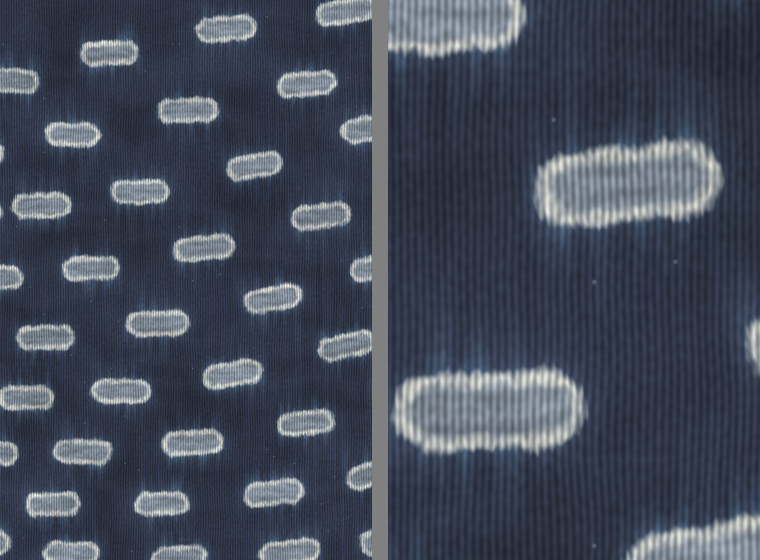
Left: the whole. Right: its middle third, enlarged.
This pattern is drawn by a Shadertoy shader. Its source:

```glsl
// Indigo resist-dyed cotton: nine slanting rows of tied, pale oval marks on dark cloth.
// Each mark is a noisy capsule distance with a bright rim, a grey core and dye bleed
// drawn out along the vertical ribs; gradient noise adds weave, folds and wear.

// Lengths are fractions of the canvas width; y runs down from the top edge.
const vec3 INDIGO_DARK = vec3(0.155, 0.168, 0.220);
const vec3 INDIGO_MID  = vec3(0.220, 0.245, 0.330);
const vec3 BLEED_BLUE  = vec3(0.280, 0.370, 0.470);
const vec3 CORE_GREY   = vec3(0.480, 0.520, 0.565);
const vec3 RIM_CREAM   = vec3(0.765, 0.770, 0.745);

const int   ROWS = 9;
const int   REACH = 3;               // marks tried on each side of a row's anchor
const float HALF_LENGTH = 0.046;     // straight part of a mark
const float RADIUS = 0.032;
const float RIM_WIDTH = 0.017;
const float RAGGED = 0.007;          // edge irregularity
const float RIBS = 150.0;            // vertical ribs across the cloth
const float RIB_DEPTH = 0.15;
const float FOLD_DEPTH = 0.16;

// Hand-tied rows start at uneven places: anchor x of each row.
const float ROW_ANCHOR[ROWS] = float[ROWS](
    0.608, 0.506, 0.684, 0.549, 0.424, 0.625, 0.518, 0.435, 0.482);

float hash(vec2 p) {
    vec3 q = fract(vec3(p.xyx) * 0.1031);
    q += dot(q, q.yzx + 33.33);
    return fract((q.x + q.y) * q.z);
}

vec2 gradientAt(vec2 cell) {
    float angle = 6.2832 * hash(cell);
    return vec2(cos(angle), sin(angle));
}

// Gradient noise, roughly -0.7 to 0.7.
float noise(vec2 p) {
    vec2 i = floor(p), f = p - i;
    vec2 u = f * f * f * (f * (f * 6.0 - 15.0) + 10.0);
    vec2 e = vec2(1.0, 0.0);
    float a = dot(gradientAt(i), f);
    float b = dot(gradientAt(i + e.xy), f - e.xy);
    float c = dot(gradientAt(i + e.yx), f - e.yx);
    float d = dot(gradientAt(i + e.xx), f - e.xx);
    return mix(mix(a, b, u.x), mix(c, d, u.x), u.y);
}

// Centre of mark k in a row; spacing tightens outwards and rows flatten downwards.
vec2 markCentre(int row, int k) {
    float r = float(row), n = float(k);
    float x = ROW_ANCHOR[row] + n * (0.3235 - 0.003 * r) + n * n * (0.0039 - 0.0059 * n);
    float across = x - 0.5;
    float slope = 0.2 + 0.02 * r - 0.0055 * r * r;
    float bend = mix(-0.1, 0.153, min(r * 0.5, 1.0));
    float y = 0.098 + r * (0.204 - 0.0036 * r) - across * (slope + bend * across);
    return vec2(x, y);
}

float capsule(vec2 p, float halfLength, float radius) {
    return length(vec2(max(abs(p.x) - halfLength, 0.0), p.y)) - radius;
}

// Returns core coverage, rim strength and dye bleed of one mark.
vec3 tiedMark(vec2 offset, vec2 centre, vec2 id) {
    float tilt = 0.09 + 0.25 * (centre.x - 0.5) + 0.14 * (hash(id + 7.0) - 0.5);
    float c = cos(tilt), s = sin(tilt);
    vec2 q = vec2(c * offset.x - s * offset.y, s * offset.x + c * offset.y);
    float size = mix(0.9, 1.1, hash(id + 19.0));
    vec2 seed = 31.7 * id;

    float d = capsule(q, HALF_LENGTH * size, RADIUS * mix(1.0, size, 0.5));
    float lumps = noise(q * 32.0 + seed);
    float fringe = noise(q * vec2(210.0, 70.0) + seed);
    float edge = d + RAGGED * (lumps + 0.75 * fringe);
    float cover = smoothstep(0.006, -0.006, edge);
    float inner = d + RAGGED * (0.9 * noise(q * 48.0 - seed) + 0.6 * fringe);
    float rim = cover * smoothstep(-RIM_WIDTH, -0.3 * RIM_WIDTH, inner);
    rim *= 0.85 + 0.5 * noise(q * 60.0 + seed.yx);

    // Streaks wick mainly along the ribs, so distance shrinks vertically.
    float spread = capsule(q * vec2(1.0, 0.55), HALF_LENGTH * size, RADIUS * 0.55);
    float streak = noise(vec2(offset.x * 65.0, offset.y * 9.0) + seed.yx);
    float bleed = exp(-max(spread, 0.0) * 60.0) * smoothstep(-0.25, 0.55, streak);
    bleed += 0.55 * exp(-max(d, 0.0) * 90.0);
    return vec3(cover, rim, min(bleed, 1.0));
}

void mainImage(out vec4 fragColor, in vec2 fragCoord) {
    vec2 p = vec2(fragCoord.x, iResolution.y - fragCoord.y) / iResolution.x;

    // Gather the marks near this point.
    vec3 mark = vec3(0.0);
    for (int row = 0; row < ROWS; row++) {
        for (int k = -REACH; k <= REACH; k++) {
            vec2 centre = markCentre(row, k);
            vec2 offset = p - centre;
            if (abs(offset.x) > 0.16 || abs(offset.y) > 0.16) continue;
            mark = max(mark, tiedMark(offset, centre, vec2(row, k + REACH)));
        }
    }

    // Uneven indigo with faded vertical threads, stronger toward the right.
    float cloud = noise(p * vec2(5.0, 4.0)) + 0.5 * noise(p * vec2(38.0, 10.0));
    float threads = smoothstep(0.12, 0.5, noise(p * vec2(95.0, 1.6) + 4.0));
    float fade = 0.38 + 0.5 * cloud + 0.35 * threads * smoothstep(0.5, 0.85, p.x);
    vec3 colour = mix(INDIGO_DARK, INDIGO_MID, clamp(fade, 0.0, 1.0));
    colour = mix(colour, BLEED_BLUE, 0.8 * mark.z);

    // Grey core with a loose crease, then the cream rim.
    float crease = noise(p * vec2(18.0, 75.0) + 11.0);
    colour = mix(colour, CORE_GREY * (1.0 + 0.22 * crease), mark.x);
    colour = mix(colour, RIM_CREAM, clamp(mark.y, 0.0, 1.0));

    // Ribs fade out where the canvas is too small to resolve them.
    float resolved = 1.0 - smoothstep(0.4, 0.65, RIBS / iResolution.x);
    float rib = sin(6.2832 * (RIBS * p.x + 0.7 * noise(p * 9.0)));
    float grain = noise(p * vec2(150.0, 110.0));
    float folds = noise(p * vec2(4.0, 17.0) + vec2(0.0, 1.5 * noise(p * 5.0)));
    colour *= 1.0 + RIB_DEPTH * resolved * rib + 0.16 * grain + FOLD_DEPTH * folds;

    // Sparse pale lint.
    vec2 cell = floor(p * 55.0), local = fract(p * 55.0) - 0.5;
    float lint = step(0.988, hash(cell + 3.0)) * smoothstep(0.17, 0.05, length(local));
    fragColor = vec4(mix(colour, CORE_GREY, 0.5 * lint), 1.0);
}
```
